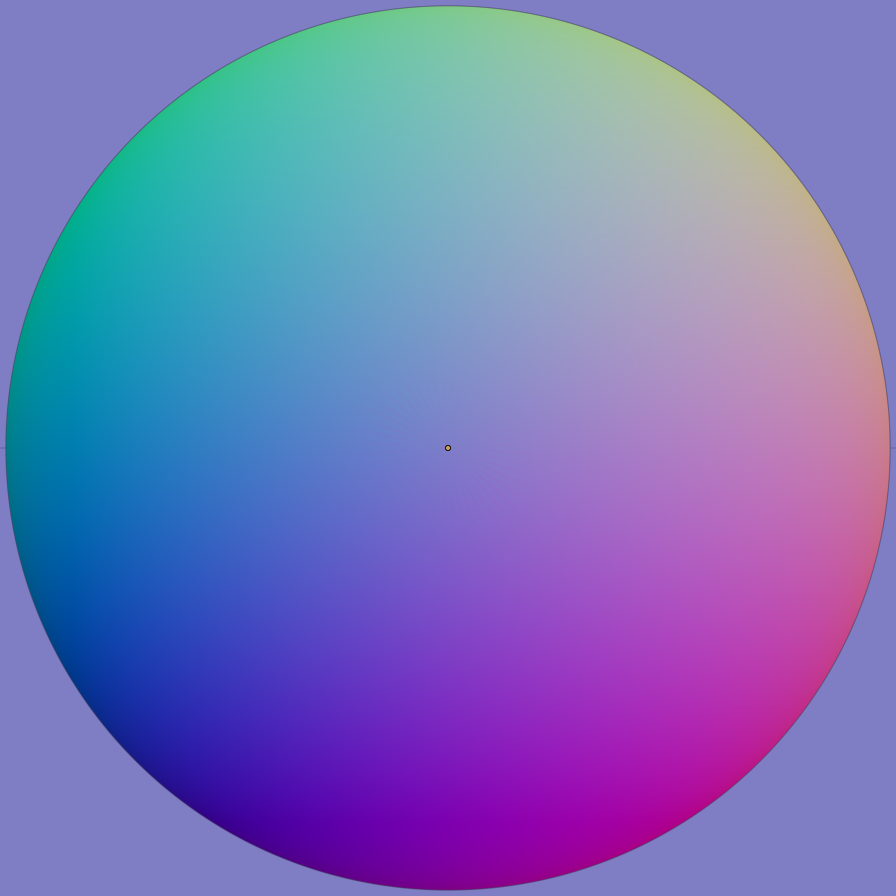
Reproduce this texture map procedurally as a WebGL 1 fragment shader.

```glsl
precision highp float;
// Draws a sphere of surface normals shown as colour, on a flat violet ground.

uniform vec2 u_resolution;

const vec2 CENTER = vec2(0.5);
const float SPHERE_RADIUS = 0.4935;
const vec3 GROUND_COLOR = vec3(0.497, 0.490, 0.770);

// Tone curve from a normal component to a channel: middle, slope, bend
const vec3 TONE = vec3(0.49, 0.45, -0.15);

const float LINE_WIDTH = 0.0013;
const vec3 LINE_COLOR = vec3(0.27, 0.25, 0.40);
const float RIM_STRENGTH = 0.55;
const float AXIS_STRENGTH = 0.35;

const float SPOKE_COUNT = 48.0;
const float SPOKE_STRENGTH = 0.009;
const float SPOKE_REACH = 0.115;
const float SPOKE_TILT = 0.7;

const float DOT_RADIUS = 0.0035;
const float DOT_FILL_RADIUS = 0.0022;
const vec3 DOT_EDGE_COLOR = vec3(0.12, 0.09, 0.12);
const vec3 DOT_FILL_COLOR = vec3(0.80, 0.64, 0.32);

// Coverage of a shape, given its signed distance
float fill(float dist, float pixel) {
  return 1.0 - smoothstep(-0.5 * pixel, 0.5 * pixel, dist);
}

// Coverage of a thin line, fading instead of vanishing when below a pixel
float hairline(float dist, float pixel) {
  float width = max(LINE_WIDTH, pixel);
  return (1.0 - smoothstep(0.0, width, abs(dist))) * LINE_WIDTH / width;
}

vec3 normalColor(vec3 n) {
  return clamp(TONE.x + n * (TONE.y + n * TONE.z), 0.0, 1.0);
}

// Faint facets that fan out around the pole
float spokes(vec2 p, float r) {
  float angle = atan(p.y, p.x + 1e-6);
  float band = smoothstep(0.015, 0.045, r)
             * (1.0 - smoothstep(0.06, SPOKE_REACH, r));
  float direction = 0.6 + 0.4 * cos(2.0 * (angle + SPOKE_TILT));
  return cos(angle * SPOKE_COUNT) * band * direction * SPOKE_STRENGTH;
}

void main() {
  float pixel = 1.0 / min(u_resolution.x, u_resolution.y);
  vec2 p = gl_FragCoord.xy / u_resolution - CENTER;
  float r = length(p);
  float edge = r - SPHERE_RADIUS;

  // Ground, with the horizontal axis showing beside the sphere
  vec3 color = mix(GROUND_COLOR, LINE_COLOR,
                   hairline(p.y, pixel) * AXIS_STRENGTH);

  // Sphere of normals
  vec2 tilt = p / max(r, SPHERE_RADIUS);
  vec3 normal = vec3(tilt, sqrt(max(0.0, 1.0 - dot(tilt, tilt))));
  vec3 sphere = normalColor(normal) + spokes(p, r) * vec3(-1.0, 1.0, 0.3);
  color = mix(color, sphere, fill(edge, pixel));
  color = mix(color, LINE_COLOR, hairline(edge, pixel) * RIM_STRENGTH);

  // Origin marker
  color = mix(color, DOT_EDGE_COLOR, fill(r - DOT_RADIUS, pixel));
  color = mix(color, DOT_FILL_COLOR, fill(r - DOT_FILL_RADIUS, pixel));

  gl_FragColor = vec4(color, 1.0);
}
```
